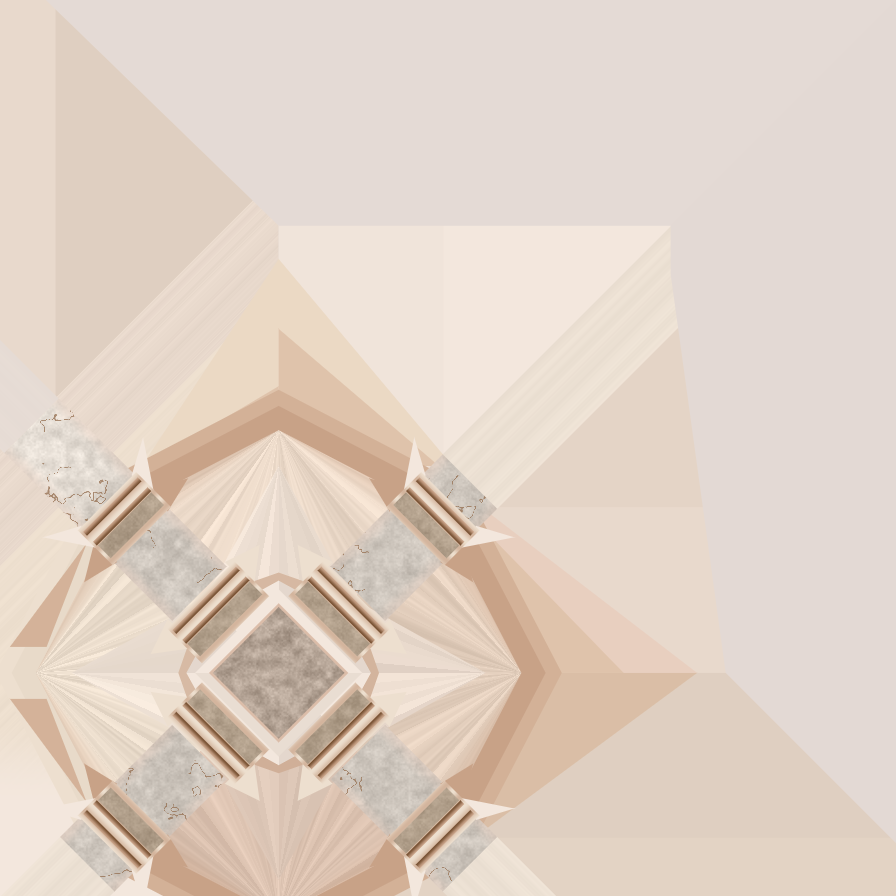
This background is drawn by a Shadertoy shader. Its source:

```glsl
// Pale folded planes around a stone ornament with four diagonal arms.
// Panels are half planes and triangles; symmetry folds the ornament into
// pleats, moldings and marble inlays. Lengths are percent of the canvas.

const vec2 CENTER = vec2(31.1, 24.9);
const float OCTAGON = 27.1, KINK = 0.52; // reach on the axes, side slope
const float PETAL_TIP = 23.1, ARM_HALF = 4.3, TILE = 5.2;
const vec3 LILAC = vec3(0.895, 0.855, 0.835);
const vec3 PEACH = vec3(0.91, 0.85, 0.80);
const vec3 SAND = vec3(0.875, 0.812, 0.755);
const vec3 CREAM = vec3(0.953, 0.905, 0.865);
const vec3 IVORY = vec3(0.93, 0.875, 0.81);
const vec3 PINK = vec3(0.91, 0.81, 0.75);
const vec3 TAN = vec3(0.875, 0.765, 0.67);
const vec3 CLAY = vec3(0.785, 0.635, 0.53);
const vec3 UMBER = vec3(0.46, 0.31, 0.19);
const vec3 STONE = vec3(0.80, 0.77, 0.735);

float hash(vec2 p) { return fract(sin(dot(p, vec2(12.99, 78.23))) * 4375.85); }
float noise(vec2 p) {
  vec2 i = floor(p), f = fract(p);
  f *= f * (3.0 - 2.0 * f);
  return mix(mix(hash(i), hash(i + vec2(1, 0)), f.x),
             mix(hash(i + vec2(0, 1)), hash(i + vec2(1, 1)), f.x), f.y);
}
float fbm(vec2 p) {
  float sum = 0.0, amp = 0.5;
  for (int i = 0; i < 4; i++) { sum += amp * noise(p); p = p * 2.1 + 7.3; amp *= 0.5; }
  return sum;
}
float streaks(float x) { return noise(vec2(x * 1.6, 3)) * 0.6 + noise(vec2(x * 6.0, 9)) * 0.4 - 0.5; }
void paint(inout vec3 col, vec3 ink, float d) {
  col = mix(col, ink, clamp(0.5 - d * iResolution.y / 100.0, 0.0, 1.0));
}
float side(vec2 p, vec2 a, vec2 b) { return dot(p - a, normalize(vec2(b.y - a.y, a.x - b.x))); }
float tri(vec2 p, vec2 a, vec2 b, vec2 c) {
  float s = sign(side(c, a, b));
  return -min(s * side(p, a, b), min(s * side(p, b, c), s * side(p, c, a)));
}
float strip(float x, float from, float to) { return max(from - x, x - to); }

// Flat planes and the streaked bands that cross them
vec3 panels(vec2 q, float u, float v) {
  vec3 col = LILAC, left = SAND, right = CREAM;
  float diag = q.x - q.y;
  paint(col, LILAC - 0.005, -diag - 6.2);
  paint(left, PEACH, q.x + 24.9);
  paint(left, PEACH + 0.06 * streaks(diag), -55.6 - diag);
  paint(left, IVORY + 0.03 * streaks(diag), -43.0 - diag);
  left = mix(left, CREAM, smoothstep(-5.0, -14.0, q.y));
  paint(right, CREAM - 0.01, q.x - 18.4);
  paint(right, SAND + 0.02, -diag);
  paint(right, PEACH, q.y - 18.5);
  paint(right, SAND, q.y);
  paint(right, SAND + 0.015, q.y + 18.4);
  vec3 band = vec3(0.922, 0.877, 0.825) + 0.045 * streaks(v + 20.0);
  if (q.x < 0.0 && q.y > 0.0) band = mix(band, LILAC, 0.75);
  float arm = max(abs(v) - ARM_HALF, 30.0 - u);
  paint(right, band, arm);
  paint(left, band, q.y > 0.0 ? max(arm, 39.0 - u) : arm);
  float edge = q.y > 0.0 ? 43.75 + 0.138 * max(44.5 - q.y, 0.0) : 49.9 - q.y;
  paint(col, left, max(q.x, (q.y - 49.9 + 0.97 * q.x) * 0.72));
  paint(col, right, max(max(-q.x, q.y - 49.9), q.x - edge));
  // Planes leaning on the ornament
  paint(col, vec3(0.92, 0.85, 0.77), tri(q, vec2(0, 46.2), vec2(-16, 22), vec2(19, 23.6)));
  paint(col, TAN, tri(q, vec2(0, 38.4), vec2(0, 24), vec2(18, 23)));
  paint(col, TAN, tri(q, vec2(0, 32), vec2(-16, 22.5), vec2(0, 24)));
  paint(col, PINK, tri(q, vec2(22.5, 18.6), vec2(46.7, 0), vec2(21, 0)));
  paint(col, TAN, tri(q, vec2(21.5, 17.5), vec2(38.5, 0), vec2(21, 0)));
  paint(col, TAN - 0.02, tri(q, vec2(46.7, 0), vec2(21, -19), vec2(21, 0)));
  return col;
}

// Octagon of pleats with a lighter petal on each axis
void pleats(inout vec3 col, vec2 q, vec2 w) {
  float a = max(w.x, w.y), b = min(w.x, w.y), m = a + KINK * b;
  bool level = w.x > w.y, pale = level && q.x < 0.0, low = !level && q.y < 0.0;
  float lit = step(0.0, level ? q.y : q.x);
  vec3 base = pale ? IVORY : level ? vec3(0.89, 0.81, 0.74) : low ? vec3(0.865, 0.765, 0.695) : vec3(0.925, 0.855, 0.79);
  paint(col, pale ? IVORY : mix(CLAY, TAN, 0.45), (m - 31.6) * 0.88);
  paint(col, pale ? IVORY - 0.02 : CLAY, (m - 29.8) * 0.88);
  paint(col, mix(CLAY, TAN, 0.5), tri(vec2(q.x, w.y), vec2(-21.4, 14.5), vec2(-25.9, 2.9), vec2(-30, 2.9)));
  float seed = lit * 5.0 + (pale ? 11.0 : level ? 29.0 : low ? 31.0 : 49.0);
  float ray = atan(b, OCTAGON - a), turn = atan(b, PETAL_TIP - a);
  vec3 fan = base + 0.075 * (hash(vec2(floor(ray * 13.0), seed)) - 0.5);
  fan += 0.06 * (noise(vec2(ray * 45.0, seed)) - 0.5);
  paint(col, mix(fan, CLAY, 0.35 * smoothstep(0.88, 1.1, ray)), (m - OCTAGON) * 0.88);
  vec3 petal = mix(base, CREAM, low ? 0.25 : 0.65) - 0.03 * lit;
  petal += 0.07 * (hash(vec2(floor(turn * 11.0), seed + 3.0)) - 0.5);
  paint(col, petal, (b - 0.56 * (PETAL_TIP - a)) * 0.87);
  paint(col, mix(base, CLAY, 0.6), a + 0.35 * b - 11.2);
  paint(col, CREAM - 0.06 * lit, a + 0.55 * b - 10.3);
}

// Marble arms, wing tips, moldings and the middle tile
void ornament(inout vec3 col, vec2 q, float u, float v) {
  float across = abs(v), grain = fbm(q * 0.9 + 30.0) - 0.47 + 0.25 * (noise(q * 5.0) - 0.5);
  bool far = q.x < 0.0 && q.y > 0.0;
  vec3 marble = STONE + (far ? 0.1 * smoothstep(24.0, 32.0, u) : 0.0) + 0.2 * grain;
  marble = mix(marble, PINK, 0.45 * smoothstep(2.6, 4.5, across + grain));
  float vein = abs(fbm(q * 0.33 + 11.0) - 0.48);
  float crack = (1.0 - smoothstep(0.004, 0.014, vein)) * step(0.45, noise(q * 0.16 + 4.0));
  marble = mix(marble, UMBER + 0.12, 0.75 * crack);
  paint(col, marble, max(across - ARM_HALF, strip(u, 12.5, far ? 39.0 : 30.2)));
  vec2 f = vec2(u, across);
  paint(col, CLAY, tri(f, vec2(21.5, 4), vec2(25, 4), vec2(22.5, 8.2)));
  paint(col, CREAM, tri(f, vec2(23.5, 4), vec2(27.2, 4), vec2(29.3, 7.9)));
  paint(col, IVORY, tri(f, vec2(8.5, 4.5), vec2(13, 4.5), vec2(11.6, 8.6)));
  for (int i = 0; i < 2; i++) {
    float x = u - (i == 0 ? 6.8 : 21.6), end = across - (i == 0 ? 5.3 : 4.6);
    paint(col, mix(IVORY, CLAY, 0.35 + 0.35 * sin(x * 3.1)), max(end, strip(x, 0.0, 5.5)));
    paint(col, vec3(0.69, 0.62, 0.54) + 0.2 * grain, max(end + 0.4, strip(x, 0.7, 2.7)));
    for (float g = 2.9; g < 5.0; g += 1.55)
      paint(col, mix(UMBER, CLAY, smoothstep(-0.1, 0.5, x - g)), max(end + 0.3, strip(x - g, -0.1, 0.5)));
  }
  paint(col, CREAM - 0.04 * step(q.y, 0.0), u - TILE - 1.4);
  paint(col, mix(PINK, CLAY, 0.4), u - TILE - 0.3);
  paint(col, vec3(0.705, 0.64, 0.585) + 0.32 * grain, u - TILE);
}

void mainImage(out vec4 fragColor, in vec2 fragCoord) {
  vec2 q = fragCoord / iResolution.xy * 100.0 - CENTER, w = abs(q);
  float u = (w.x + w.y) * 0.7071, v = (w.x - w.y) * 0.7071;
  vec3 col = panels(q, u, v);
  pleats(col, q, w);
  ornament(col, q, u, v);
  fragColor = vec4(col, 1);
}
```
